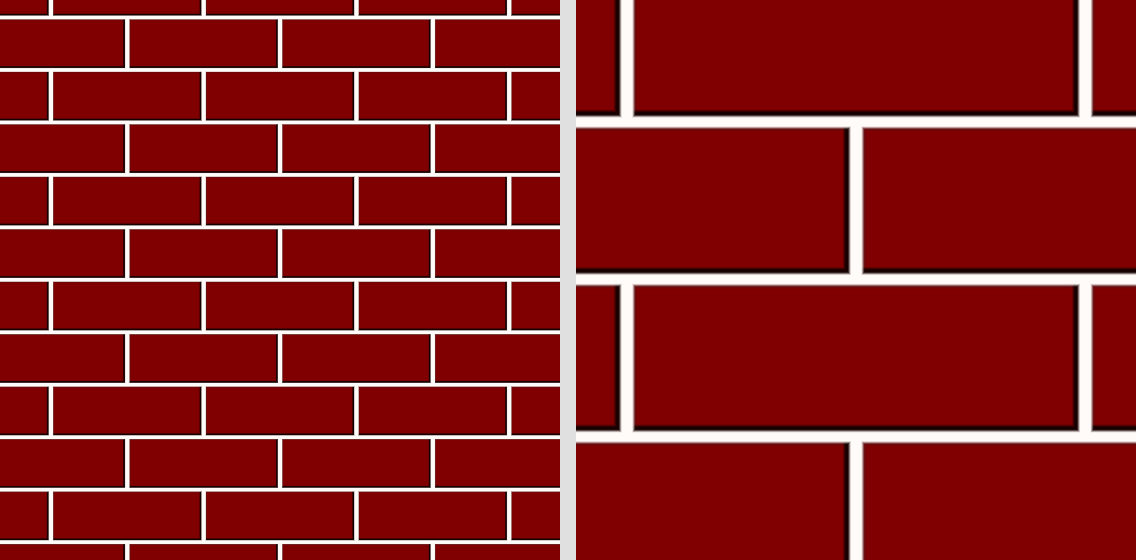
Left, the full canvas; right, a detail of the centre.
Write a Shadertoy shader that draws this pattern.

```glsl
const vec2 CELL = vec2(0.2728, 0.09369);     // one brick plus its joint
const vec2 JOINT = vec2(0.0080, 0.0069);     // mortar thickness
const vec2 ORIGIN = vec2(0.2273, 0.0312);    // corner of the first cell, from top left
const float SHADE_WIDTH = 0.0032;
const float RIM_WIDTH = 0.0013;

const vec3 BRICK = vec3(0.50, 0.0, 0.005);
const vec3 RIM = vec3(0.36, 0.05, 0.06);
const vec3 SHADE = vec3(0.09, 0.005, 0.0);
const vec3 MORTAR = vec3(1.0, 0.985, 0.975);

// Position from the centre of the brick, with alternate rows shifted by half
vec2 runningBond(vec2 p, vec2 origin, vec2 cell) {
    vec2 grid = (p - origin) / cell;
    grid.x += 0.5 * mod(floor(grid.y), 2.0);
    return (fract(grid) - 0.5) * cell;
}

// Soft step centred on the given edge
float softEdge(float edge, float d, float blur) {
    return smoothstep(edge - blur, edge + blur, d);
}

vec3 brickColor(vec2 q, vec2 halfSize, float blur) {
    vec2 nearSide = halfSize + q;   // distance from left and top
    vec2 farSide = halfSize - q;    // distance from right and bottom
    float lit = min(nearSide.x, nearSide.y);
    float shaded = min(farSide.x, farSide.y);

    // Thin dull rim at left and top, dark bevel at right and bottom
    vec3 color = mix(RIM, BRICK, softEdge(RIM_WIDTH, lit, blur));
    color = mix(SHADE, color, softEdge(SHADE_WIDTH, shaded, blur));

    // Mortar joints
    return mix(MORTAR, color, softEdge(0.0, min(lit, shaded), blur));
}

void mainImage(out vec4 fragColor, in vec2 fragCoord) {
    vec2 p = fragCoord / iResolution.y;
    p.y = 1.0 - p.y;
    float blur = max(0.0012, 0.7 / iResolution.y);

    vec2 q = runningBond(p, ORIGIN, CELL);
    fragColor = vec4(brickColor(q, 0.5 * (CELL - JOINT), blur), 1.0);
}
```
